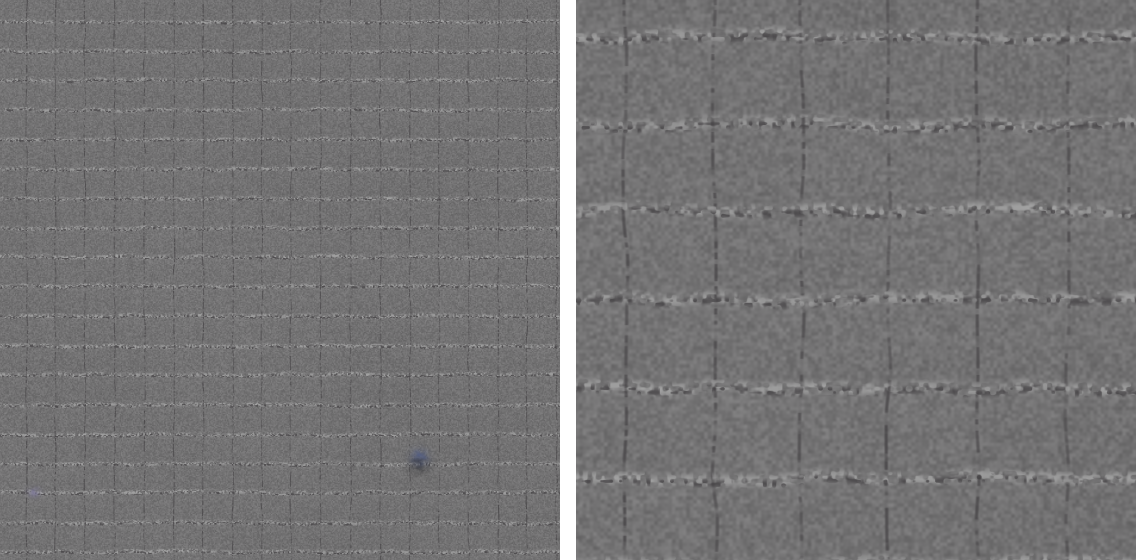
Left: the whole. Right: its middle third, enlarged.
A WebGL 1 fragment shader for this texture:

```glsl
precision highp float;
// Grey woven cloth with a 19 by 19 grid of slightly wandering seams:
// thin dashed dark threads run down, fuzzy bands of pale and dark flecks run
// across. Value noise gives grain and wear; two soft blue stains lie on top.

uniform vec2 u_resolution;

const float REPEATS = 19.0;
const vec2 SEAM_OFFSET = vec2(0.89, 0.27);
const vec3 CLOTH = vec3(0.450, 0.447, 0.450);
const vec3 DARK_THREAD = vec3(0.26, 0.25, 0.26);
const vec3 PALE_FLECK = vec3(0.64, 0.64, 0.64);
const vec3 BLUE_STAIN = vec3(0.31, 0.36, 0.53);
const vec3 VIOLET_STAIN = vec3(0.47, 0.45, 0.58);

float hash(vec2 p) {
  vec3 q = fract(vec3(p.xyx) * 0.1031);
  q += dot(q, q.yzx + 33.33);
  return fract((q.x + q.y) * q.z);
}

float noise(vec2 p) {
  vec2 cell = floor(p);
  vec2 f = fract(p);
  f = f * f * (3.0 - 2.0 * f);
  float low = mix(hash(cell), hash(cell + vec2(1.0, 0.0)), f.x);
  float high = mix(hash(cell + vec2(0.0, 1.0)), hash(cell + 1.0), f.x);
  return mix(low, high, f.y);
}

// Signed distance, in cells, to the nearest wandering seam.
float seamDistance(float across, float along, float seed, float sway) {
  float index = floor(across + 0.5);
  float shift = (hash(vec2(index, seed)) - 0.5) * 0.05;
  float wander = (noise(vec2(along * 1.7, index * 7.0 + seed)) - 0.5) * sway;
  return across - index - shift - wander;
}

float stroke(float d, float halfWidth, float blur) {
  return 1.0 - smoothstep(halfWidth - blur, halfWidth + blur, abs(d));
}

// Soft blot with a ragged outline.
float blot(vec2 uv, vec2 centre, vec2 radius) {
  vec2 q = (uv - centre) / radius;
  float ragged = 0.55 + 0.9 * noise(uv * 170.0);
  return exp(-dot(q, q) * 1.6) * ragged;
}

// Fine weave, soft patches and slight shading inside each cell.
float clothShade(vec2 uv, vec2 grid) {
  float grain = noise(uv * 470.0) - 0.5;
  float weave = noise(vec2(uv.x + uv.y, uv.x - uv.y) * 270.0 + 341.0) - 0.5;
  float patches = noise(uv * 6.0 + 9.0) - 0.5;
  float cellTone = hash(floor(grid) + 5.0) - 0.5;
  float slope = fract(grid.y) - 0.5;
  return 0.078 * grain + 0.045 * weave + 0.012 * patches
       + 0.004 * cellTone + 0.012 * slope;
}

void main() {
  vec2 uv = gl_FragCoord.xy / u_resolution;
  vec2 grid = uv * REPEATS - SEAM_OFFSET;
  float blur = max(0.6 * REPEATS / min(u_resolution.x, u_resolution.y), 0.016);

  vec3 colour = CLOTH + clothShade(uv, grid);

  // Short-dashed vertical threads, fading in places.
  float downSeam = seamDistance(grid.x, grid.y, 3.0, 0.06);
  float column = floor(grid.x + 0.5);
  float dashes = smoothstep(0.30, 0.62, noise(vec2(column * 5.0 + 200.0, grid.y * 16.0 + 400.0)));
  float wear = 0.55 + 0.45 * noise(grid * 0.8 + 40.0);
  float thread = stroke(downSeam, 0.018, blur) * wear * (0.14 + 0.62 * dashes);
  colour = mix(colour, DARK_THREAD, thread);

  // Fuzzy horizontal bands: fine pale flecks mixed with dark specks.
  float crossSeam = seamDistance(grid.y, grid.x, 17.0, 0.08);
  float fleckNoise = noise(grid * vec2(20.0, 23.0) + 560.0);
  float speckNoise = noise(grid * vec2(19.0, 22.0) + 930.0);
  float fray = 0.6 + 0.4 * noise(grid * vec2(1.3, 0.9) + 80.0);
  float band = stroke(crossSeam, 0.060, 0.055);
  float lowerEdge = stroke(crossSeam + 0.035, 0.040, 0.040);
  colour += 0.012 * stroke(crossSeam, 0.08, 0.07);
  colour = mix(colour, PALE_FLECK, band * fray * smoothstep(0.36, 0.80, fleckNoise));
  colour = mix(colour, DARK_THREAD, lowerEdge * smoothstep(0.48, 0.82, speckNoise) * 0.75);

  // Stains: a large one with a dark shadow below, and a faint small one.
  colour *= 1.0 - 0.28 * blot(uv, vec2(0.748, 0.168), vec2(0.024, 0.018));
  colour = mix(colour, BLUE_STAIN, 0.70 * blot(uv, vec2(0.749, 0.183), vec2(0.018, 0.017)));
  colour *= 1.0 - 0.30 * blot(uv, vec2(0.747, 0.177), vec2(0.012, 0.006));
  colour = mix(colour, VIOLET_STAIN, 0.6 * blot(uv, vec2(0.061, 0.121), vec2(0.014, 0.011)));

  gl_FragColor = vec4(clamp(colour, 0.0, 1.0), 1.0);
}
```
